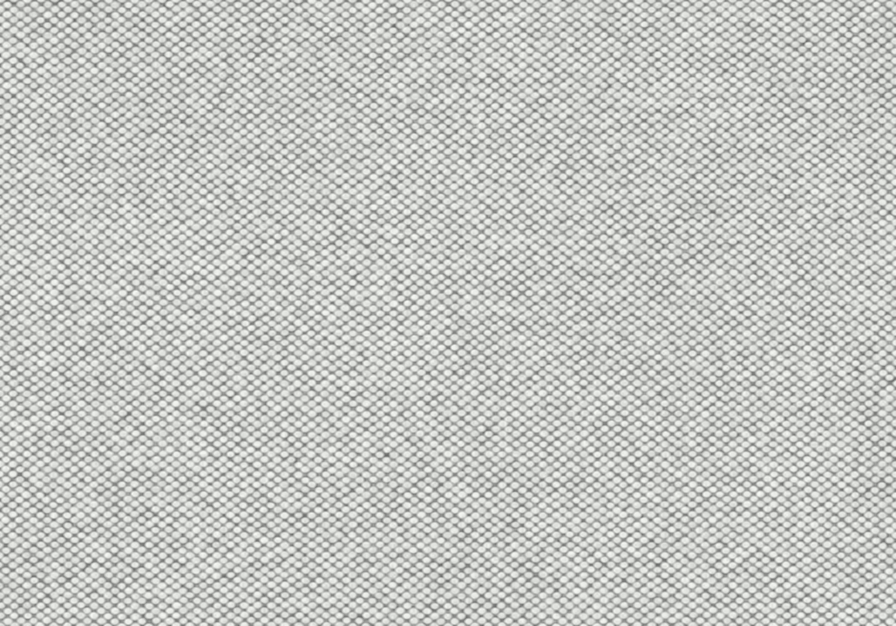
Write a WebGL 1 fragment shader that draws this texture.

```glsl
precision highp float;

uniform vec2 u_resolution;

float hash(vec2 p) {
  vec3 q = fract(vec3(p.xyx) * 0.1031);
  q += dot(q, q.yzx + 33.33);
  return fract((q.x + q.y) * q.z);
}

float noise(vec2 p) {
  vec2 cell = floor(p);
  vec2 f = fract(p);
  f = f * f * (3.0 - 2.0 * f);
  float low = mix(hash(cell), hash(cell + vec2(1.0, 0.0)), f.x);
  float high = mix(hash(cell + vec2(0.0, 1.0)), hash(cell + 1.0), f.x);
  return mix(low, high, f.y);
}

// Light thread crossing: x is its coverage, y its tone
vec2 knot(vec2 p, float lattice, float pixel) {
  vec2 id = floor(p);
  vec2 seed = id + lattice * 137.0;
  vec2 jitter = vec2(hash(seed + 11.0), hash(seed + 47.0)) - 0.5;
  vec2 d = fract(p) - 0.5 - jitter * vec2(0.07, 0.09);
  float size = 0.92 + 0.16 * hash(seed + 71.0);
  float r = length(d / vec2(0.31, 0.315)) / size;
  float soft = max(0.45, pixel * 1.5);
  float cover = 1.0 - smoothstep(1.0 - soft, 1.0 + soft, r);
  float tone = 0.875 + 0.05 * hash(seed + 5.0) + 0.06 * (d.y - d.x);
  return vec2(cover, tone);
}

void main() {
  vec2 uv = gl_FragCoord.xy / u_resolution.x;
  vec2 p = uv * vec2(66.0, 88.7);
  float pixel = 88.7 / u_resolution.x;

  // Slight waviness of the threads
  p += 0.15 * (vec2(noise(uv * 14.0), noise(uv * 14.0 + 60.0)) - 0.5);

  // Grey ground with fine fibres and uneven yarns
  float fibre = noise(uv * vec2(300.0, 380.0));
  float yarn = hash(vec2(floor(p.x * 2.0), 3.0)) + hash(vec2(9.0, floor(p.y * 2.0)));
  float shade = 0.45 + 0.18 * fibre + 0.02 * (yarn - 1.0);
  shade += 0.04 * (noise(p * 1.3 + 30.0) - 0.5);

  // Two staggered lattices of light crossings
  for (int i = 0; i < 2; i++) {
    float lattice = float(i);
    vec2 k = knot(p + 0.5 * lattice, lattice, pixel);
    shade = mix(shade, k.y, k.x);
  }

  // Fuzz and broad unevenness
  shade += 0.07 * (noise(uv * 420.0 + 17.0) - 0.5);
  shade += 0.02 * (noise(uv * vec2(9.0, 5.0)) - 0.5);

  gl_FragColor = vec4(shade * vec3(0.995, 1.003, 0.985), 1.0);
}
```
